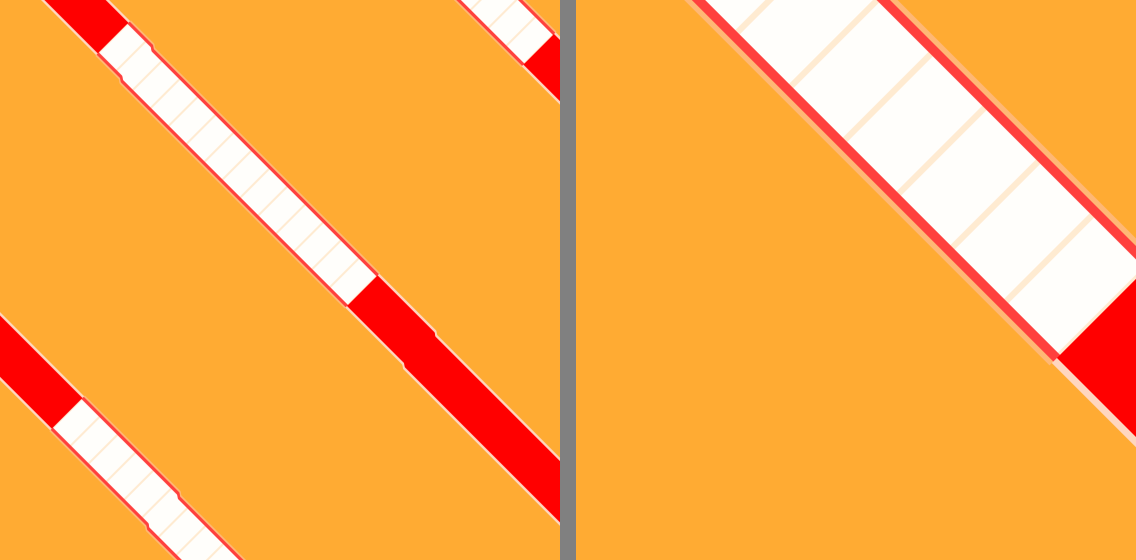
Left: the whole. Right: its middle third, enlarged.
Reproduce this pattern procedurally as a WebGL 1 fragment shader.

```glsl
precision highp float;
// Diagonal bands on flat orange, each alternating solid red and white dashes.
// Bands repeat across the diagonal; dashes repeat along it with a stagger
// per band, and small sideways jogs break up the otherwise straight edges.

uniform vec2 u_resolution;

const vec3 ORANGE = vec3(1.0, 0.67, 0.20);
const vec3 RED = vec3(1.0, 0.0, 0.0);
const vec3 WHITE = vec3(1.0, 0.995, 0.985);
const vec3 OUTLINE = vec3(1.0, 0.25, 0.24);
const vec3 OUTLINE_HALO = vec3(1.0, 0.72, 0.46);
const vec3 RED_HALO = vec3(1.0, 0.84, 0.75);
const vec3 TICK = vec3(1.0, 0.92, 0.82);

const float BAND_PERIOD = 0.746;
const float BAND_CENTRE = 0.134;
const float DASH_PERIOD = 0.911;
const float WHITE_LENGTH = 0.448;
const float TICK_COUNT = 14.0;
const float JOG_PERIOD = 0.508;
const float JOG_SIZE = 0.0061;

// Coverage of the region where a signed distance is negative.
float fill(float dist, float blur) {
  return 1.0 - smoothstep(-blur, blur, dist);
}

// Staircase with unit steps, softened just after each step.
float softStairs(float x, float blur) {
  return floor(x) - 1.0 + smoothstep(0.0, blur, fract(x));
}

// Start of the white dash along a given band.
float dashStart(float band) {
  return 0.135 - 0.176 * band + 0.118 * band * band;
}

// Sideways shift of a band at a position along it.
float jogOffset(float along, float band) {
  float steps = (along - 0.176 - 0.085 * band) / JOG_PERIOD;
  return -JOG_SIZE * (softStairs(steps, 0.012) + 1.0);
}

// Solid red section with a pale halo, from distance to the centre line.
vec3 redSection(float dist, float blur) {
  vec3 color = mix(ORANGE, RED_HALO, fill(dist - 0.0608, blur));
  return mix(color, RED, fill(dist - 0.0547, blur));
}

// White section with faint cross ticks, a red outline and a soft halo.
vec3 whiteSection(float dist, float run, float blur) {
  float spacing = WHITE_LENGTH / TICK_COUNT;
  float tickDist = abs(fract(run / spacing + 0.5) - 0.5) * spacing;
  vec3 core = mix(WHITE, TICK, fill(tickDist - 0.0013, 0.5 * blur));
  vec3 color = mix(ORANGE, OUTLINE_HALO, fill(dist - 0.0635, blur));
  color = mix(color, OUTLINE, fill(dist - 0.0590, blur));
  return mix(color, core, fill(dist - 0.0510, blur));
}

void main() {
  vec2 uv = gl_FragCoord.xy / u_resolution;
  float blur = 1.0 / min(u_resolution.x, u_resolution.y);

  // Diagonal coordinates, measured from the upper left corner.
  float across = uv.x + uv.y - 1.0;
  float along = 0.5 * (uv.x + 1.0 - uv.y);

  // Nearest band and distance to its centre line.
  float band = floor((across - BAND_CENTRE) / BAND_PERIOD + 0.5);
  float centre = BAND_CENTRE + band * BAND_PERIOD + jogOffset(along, band);
  float dist = abs(across - centre);

  // Position within the red and white cycle, centred on the white dash.
  float middle = dashStart(band) + 0.5 * WHITE_LENGTH;
  float cycle = fract((along - middle) / DASH_PERIOD + 0.5) - 0.5;
  float run = cycle * DASH_PERIOD;
  float white = fill(abs(run) - 0.5 * WHITE_LENGTH, 0.5 * blur);

  vec3 color = mix(redSection(dist, blur),
                   whiteSection(dist, run + 0.5 * WHITE_LENGTH, blur), white);
  gl_FragColor = vec4(color, 1.0);
}
```
